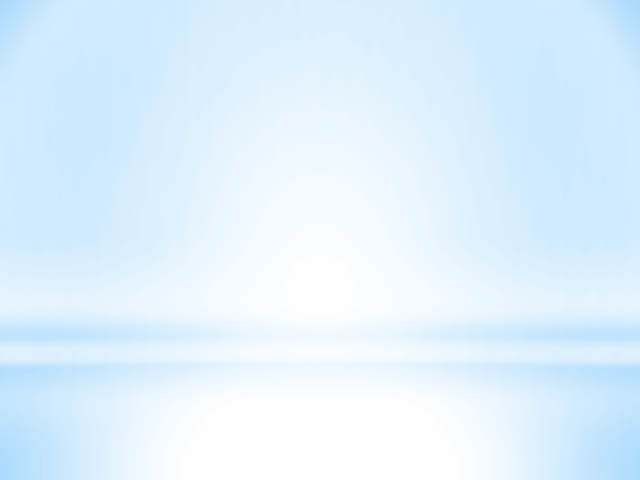
Reproduce this background procedurally as a WebGL 2 fragment shader.

```glsl
#version 300 es
precision highp float;
// Pale blue studio backdrop: a glowing wall above a banded horizon and a lit floor.

uniform vec2 u_resolution;
out vec4 fragColor;

const vec3 WHITE = vec3(1.0);
const vec3 DEEP_BLUE = vec3(0.66, 0.852, 0.99);
const float FLOOR_LINE = 0.236;
const float WALL_BAND = 0.300;
const float TINT_STEPS = 17.0;

// Soft peak with separate widths below and above its centre.
float ridge(float y, float centre, float below, float above) {
    float offset = y - centre;
    float k = offset / (offset < 0.0 ? below : above);
    return exp(-k * k);
}

// Gradient noise, roughly -0.5 to 0.5.
vec2 gradientAt(vec2 cell) {
    float angle = 6.2832 * fract(sin(dot(cell, vec2(12.99, 78.23))) * 43758.5);
    return vec2(cos(angle), sin(angle));
}

float gradientNoise(vec2 p) {
    vec2 cell = floor(p);
    vec2 f = p - cell;
    vec2 u = f * f * (3.0 - 2.0 * f);
    vec2 e = vec2(0.0, 1.0);
    float low = mix(dot(gradientAt(cell), f),
                    dot(gradientAt(cell + e.yx), f - e.yx), u.x);
    float high = mix(dot(gradientAt(cell + e.xy), f - e.xy),
                     dot(gradientAt(cell + e.yy), f - e.yy), u.x);
    return mix(low, high, u.y);
}

// Gentle contour steps in an otherwise smooth value.
float softSteps(float value, float count) {
    float scaled = value * count;
    return (floor(scaled) + smoothstep(0.3, 0.7, fract(scaled))) / count;
}

// Blue depth of the wall: a tall glow, a white core, side tints and outer corners.
float wallDepth(vec2 p) {
    vec2 fromGlow = p - vec2(0.0, 0.39);
    float depth = 0.49 * smoothstep(0.0, 0.55, length(fromGlow * vec2(1.0, 0.65)));
    depth += 0.045 * smoothstep(0.02, 0.13, length(fromGlow));
    vec2 side = (vec2(abs(p.x), p.y) - vec2(0.48, 0.76)) / vec2(0.13, 0.20);
    depth += 0.05 * exp(-dot(side, side));
    float rim = length(p - vec2(0.0, 0.497));
    depth += 0.47 * smoothstep(0.715, 0.85, rim);
    depth -= 0.03 * ridge(rim, 0.69, 0.06, 0.04);
    return depth * mix(0.52, 1.0, smoothstep(0.34, 0.52, p.y));
}

// Blue depth of the floor: a white pool that widens toward the viewer.
float floorDepth(vec2 p) {
    float nearness = 1.0 - smoothstep(0.03, FLOOR_LINE, p.y);
    float sides = smoothstep(mix(0.08, 0.23, nearness), 0.80, abs(p.x));
    return sides * mix(0.58, 1.10, nearness);
}

// Two blue horizon bands, strongest at the sides, with a paler strip between.
float horizonDepth(vec2 p) {
    float side = smoothstep(0.0, 0.667, abs(p.x));
    float upper = ridge(p.y, WALL_BAND, 0.020, 0.035) * mix(0.14, 0.46, side);
    float strip = ridge(p.y, 0.262, 0.020, 0.020) * mix(0.03, 0.10, side);
    float lower = ridge(p.y, FLOOR_LINE, 0.046, 0.012) * mix(0.18, 0.36, side);
    return upper + strip + lower;
}

void main() {
    // Height runs from 0 to 1, with x centred in the same unit.
    vec2 p = gl_FragCoord.xy / u_resolution.y;
    p.x -= 0.5 * u_resolution.x / u_resolution.y;

    float aboveFloor = smoothstep(FLOOR_LINE - 0.008, FLOOR_LINE + 0.008, p.y);
    float depth = mix(floorDepth(p), wallDepth(p), aboveFloor) + horizonDepth(p);

    // Faint upright streaks fade out inside the glow.
    depth += 0.035 * gradientNoise(p * vec2(55.0, 9.0)) * smoothstep(0.05, 0.4, depth);
    depth = clamp(depth, 0.0, 1.0);

    // Red moves in soft steps while green and blue stay smooth.
    vec3 tint = vec3(softSteps(depth, TINT_STEPS), depth, depth);
    fragColor = vec4(mix(WHITE, DEEP_BLUE, tint), 1.0);
}
```
